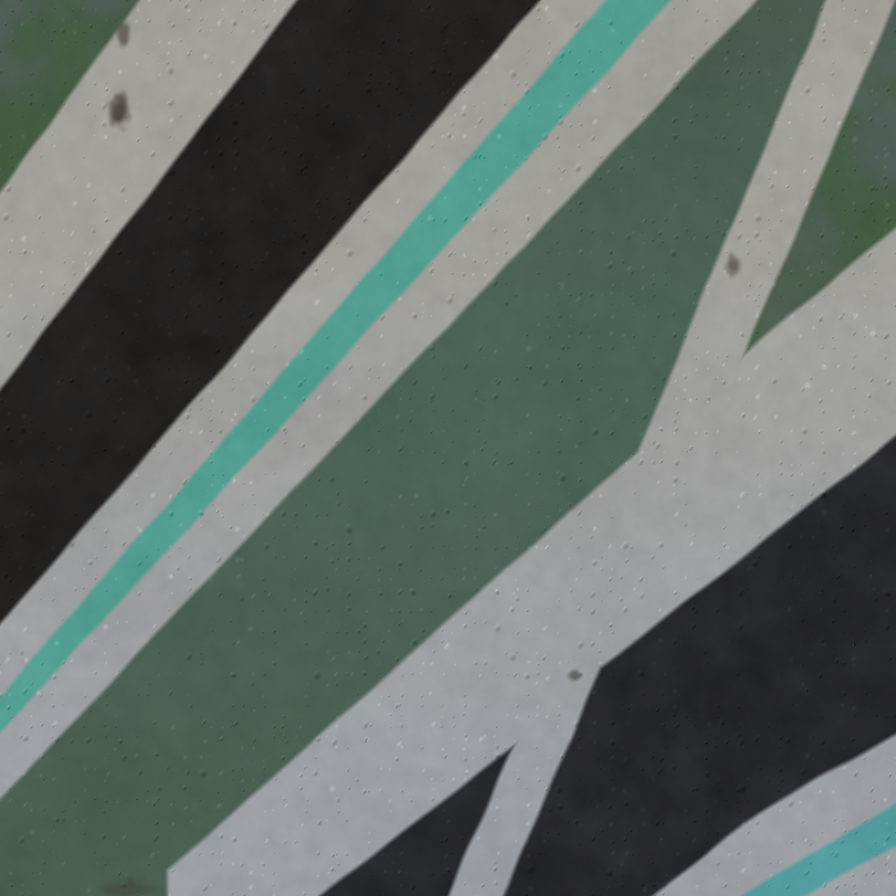
Write a Shadertoy shader that draws this texture.

```glsl
// Painted wall: diagonal bands of green, black and teal on pale grey.
// Each band is an intersection of half planes with soft, faintly wavering edges;
// value noise and clustered, slanted pits give the rough plaster surface.

float hash(vec2 p) {
    vec3 q = fract(vec3(p.xyx) * 0.1031);
    q += dot(q, q.yzx + 33.33);
    return fract((q.x + q.y) * q.z);
}

float noise(vec2 p) {
    vec2 i = floor(p), f = fract(p);
    f = f * f * (3.0 - 2.0 * f);
    return mix(mix(hash(i), hash(i + vec2(1, 0)), f.x),
               mix(hash(i + vec2(0, 1)), hash(i + vec2(1, 1)), f.x), f.y);
}

float fbm(vec2 p) {
    float sum = 0.0, amp = 0.5;
    for (int i = 0; i < 4; i++) {
        sum += amp * noise(p);
        p = mat2(1.6, 1.2, -1.2, 1.6) * p + 7.3;
        amp *= 0.5;
    }
    return sum;
}

// Signed distance to the line a-b, positive on its left
float leftOf(vec2 p, vec2 a, vec2 b) {
    vec2 d = normalize(b - a);
    return d.x * (p.y - a.y) - d.y * (p.x - a.x);
}

float cover(float d) {
    float soft = max(0.0036, 0.7 / iResolution.y);
    return smoothstep(-soft, soft, d);
}

// Scattered slanted pits: a soft dark hollow with a lit rim beside it
float pits(vec2 p, float cells, float density) {
    vec2 g = p * cells, id = floor(g);
    vec2 q = fract(g) - 0.35 - 0.3 * vec2(hash(id + 3.1), hash(id + 8.7));
    float pick = hash(id + 17.0) / (0.4 + 1.2 * noise(p * 11.0));
    q = mat2(0.8, 0.6, -0.6, 0.8) * q * vec2(1.0 + 1.4 * hash(id + 5.0), 1.0);
    float size = 0.16 + 0.18 * hash(id + 29.0);
    float hollow = 1.0 - smoothstep(0.0, size, length(q));
    float rim = 1.0 - smoothstep(0.0, size, length(q - vec2(-0.16, 0.06)));
    float tone = pick < density * 0.6 ? -hollow + 0.5 * rim : 0.7 * hollow;
    return pick < density ? tone : 0.0;
}

float stain(vec2 p, vec2 c, vec2 r) {
    return 1.0 - smoothstep(0.3, 1.2, length((p - c) / r) + 0.4 * (noise(p * 130.0) - 0.5));
}

void mainImage(out vec4 fragColor, in vec2 fragCoord) {
    vec2 uv = fragCoord / iResolution.xy;
    vec2 p = uv + 0.003 * (vec2(noise(uv * 22.0), noise(uv * 22.0 + 50.0)) - 0.5);

    // Pale ground, warm at the top and cool at the bottom
    vec3 col = mix(vec3(0.605, 0.62, 0.64), vec3(0.63, 0.625, 0.60), smoothstep(0.0, 0.9, uv.y));
    vec3 green = mix(vec3(0.285, 0.37, 0.32), vec3(0.295, 0.385, 0.34), smoothstep(0.1, 0.5, uv.y));
    green = mix(green, vec3(0.29, 0.36, 0.315), smoothstep(0.65, 1.0, uv.y));
    vec3 mossy = mix(vec3(0.26, 0.36, 0.25), vec3(0.31, 0.37, 0.34), smoothstep(0.25, 0.7, fbm(uv * 12.0)));

    // Upper left corner
    col = mix(col, mossy, cover(leftOf(p, vec2(0.0, 0.785), vec2(0.154, 1.0))));

    // Upper black band
    float d = min(leftOf(p, vec2(0.332, 1.0), vec2(0.0, 0.564)),
                  leftOf(p, vec2(0.0, 0.303), vec2(0.602, 1.0)));
    float scuff = fbm(uv * 26.0) - 0.47;
    col = mix(col, vec3(0.132, 0.128, 0.126) + 0.05 * scuff, cover(d));

    // Long teal stripe
    d = min(leftOf(p, vec2(0.677, 1.0), vec2(0.0, 0.223)),
            leftOf(p, vec2(0.0, 0.182), vec2(0.749, 1.0)));
    col = mix(col, vec3(0.32, 0.62, 0.565), cover(d));

    // Wide green band with a blunt right end and a notch at its foot
    float foot = max(leftOf(p, vec2(0.189, 0.030), vec2(0.711, 0.495)),
                     min(0.187 - p.x, 0.031 - p.y));
    d = min(leftOf(p, vec2(0.844, 1.0), vec2(0.0, 0.108)), foot);
    d = min(d, leftOf(p, vec2(0.711, 0.495), vec2(0.922, 1.0)));
    col = mix(col, green, cover(d));

    // Right green wedge
    d = min(leftOf(p, vec2(1.0, 1.0), vec2(0.831, 0.605)),
            leftOf(p, vec2(0.831, 0.605), vec2(1.0, 0.746)));
    col = mix(col, mossy, cover(d));

    // Lower black band and the small wedge beside it
    float bow = 0.010 * sin(3.1416 * clamp((p.x - 0.727) / 0.273, 0.0, 1.0));
    d = min(leftOf(p, vec2(1.0, 0.512), vec2(0.671, 0.255)),
            leftOf(p, vec2(0.671, 0.255), vec2(0.5625, 0.0)));
    d = min(d, leftOf(p, vec2(0.727, 0.0), vec2(1.0, 0.180)) - bow);
    float wedge = min(leftOf(p, vec2(0.573, 0.167), vec2(0.358, 0.0)),
                      leftOf(p, vec2(0.499, 0.0), vec2(0.573, 0.167)));
    col = mix(col, vec3(0.152, 0.154, 0.168) + 0.06 * scuff, cover(max(d, wedge)));

    // Lower right teal stripe
    d = min(leftOf(p, vec2(1.0, 0.102), vec2(0.827, 0.0)),
            leftOf(p, vec2(0.898, 0.0), vec2(1.0, 0.056)));
    col = mix(col, vec3(0.32, 0.61, 0.62), cover(d));

    // Plaster grain and pits, fainter on dark paint
    float light = 0.25 + dot(col, vec3(0.4));
    float grain = 0.05 * (fbm(uv * 60.0) - 0.47) + 0.05 * (fbm(uv * 9.0) - 0.47);
    grain += 0.13 * pits(uv, 55.0, 0.22) + 0.10 * pits(uv + 0.37, 85.0, 0.24);
    col += grain * light;

    // Larger chips
    float chips = max(stain(uv, vec2(0.133, 0.876), vec2(0.013, 0.021)),
                      0.7 * stain(uv, vec2(0.138, 0.963), vec2(0.008, 0.016)));
    chips = max(chips, 0.7 * stain(uv, vec2(0.818, 0.704), vec2(0.010, 0.014)));
    chips = max(chips, 0.7 * stain(uv, vec2(0.641, 0.246), vec2(0.009, 0.009)));
    chips = max(chips, 0.5 * stain(uv, vec2(0.143, 0.008), vec2(0.032, 0.014)));
    col = mix(col, vec3(0.25, 0.23, 0.20), 0.85 * chips);
    fragColor = vec4(clamp(col, 0.0, 1.0), 1.0);
}
```
